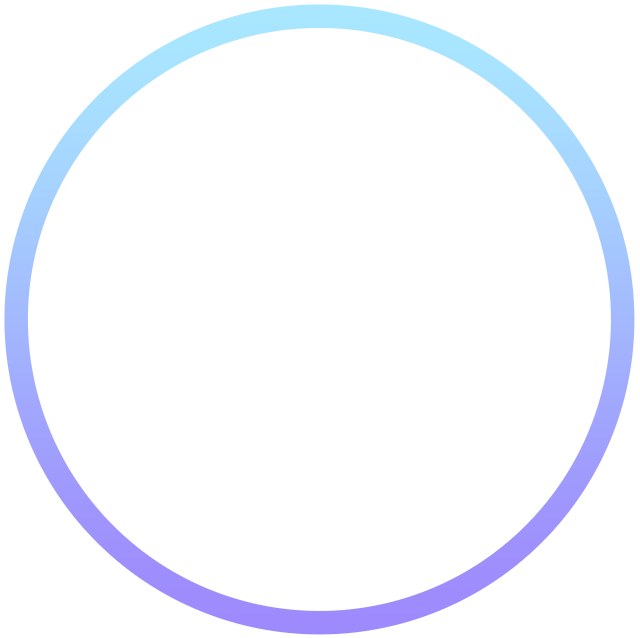
This background is drawn by a Shadertoy shader. Its source:

```glsl
// A thin ring on white, shaded from sky blue at the top to violet at the bottom.

// Lengths are in canvas heights, measured from the canvas centre.
#define RING_CENTER vec2(-0.0009, -0.0007)
#define RING_RADIUS 0.4753
#define RING_HALF_WIDTH 0.0184
#define GRADIENT_REACH 0.56
#define SKY_BLUE vec3(0.660, 0.912, 1.000)
#define VIOLET vec3(0.617, 0.535, 0.992)
#define PAPER vec3(1.0)

// Signed distance to a ring centred on the origin.
float ringDistance(vec2 p, float radius, float halfWidth) {
    return abs(length(p) - radius) - halfWidth;
}

// Vertical blend with softly eased ends.
vec3 ringColor(float height) {
    return mix(VIOLET, SKY_BLUE, smoothstep(-GRADIENT_REACH, GRADIENT_REACH, height));
}

void mainImage(out vec4 fragColor, in vec2 fragCoord) {
    vec2 p = (fragCoord - 0.5 * iResolution.xy) / iResolution.y - RING_CENTER;

    // Edge coverage, smoothed over one pixel.
    float pixel = 1.0 / iResolution.y;
    float distanceToRing = ringDistance(p, RING_RADIUS, RING_HALF_WIDTH);
    float coverage = clamp(0.5 - distanceToRing / pixel, 0.0, 1.0);

    fragColor = vec4(mix(PAPER, ringColor(p.y), coverage), 1.0);
}
```
